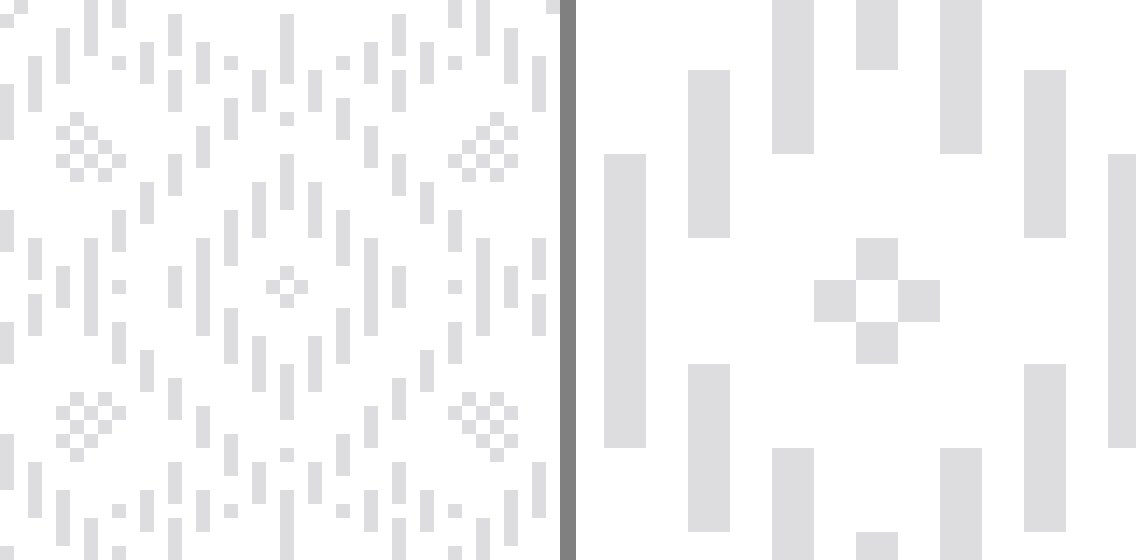
Left, the full canvas; right, a detail of the centre.
This pattern is drawn by a three.js fragment shader. Its source:

```glsl
varying vec2 vUv;

const float REPEATS = 1.0;
const float CELLS = 40.0;      // cells per repeat, mirrored about the centre cell
const float HALF_CELLS = 20.0;
const float BAR_STEP = 2.0;    // bars stand on every second column
const vec2 SMALL_DIAMOND = vec2(8.0, 16.0);
const vec2 CHECK_CENTRE = vec2(14.0, 10.0);
const float CHECK_RADIUS = 2.0;
const vec3 PAPER = vec3(1.0);
const vec3 INK = vec3(0.865, 0.867, 0.875);

bool within(float x, float low, float high) {
  return x > low - 0.5 && x < high + 0.5;
}

bool isCell(vec2 d, float column, float row) {
  return within(d.x, column, column) && within(d.y, row, row);
}

// Vertical bars stepping along diagonals; d is the folded cell offset
bool bars(vec2 d) {
  if (mod(d.x + 0.5, BAR_STEP) > 1.0) return false;
  float ring = d.x + d.y;
  vec2 s = abs(d - SMALL_DIAMOND);
  bool diamonds = within(ring, 6.0, 9.0) || within(ring, 31.0, 34.0);
  bool lattice = within(ring, 15.0, 17.0) || within(d.x - d.y, 15.0, 17.0);
  bool small = within(s.x + s.y, 1.0, 3.0) || isCell(s, 4.0, 0.0);
  bool tips = isCell(d, 14.0, 0.0) || (within(d.x, 0.0, 0.0) && within(d.y, 18.0, 19.0));
  bool dots = isCell(d, 0.0, 12.0) || isCell(d, 12.0, 0.0);
  return diamonds || lattice || small || tips || dots;
}

// Checkered patch with one corner cut away
bool checks(vec2 d) {
  vec2 s = abs(d - CHECK_CENTRE);
  bool odd = mod(d.x + d.y + 0.5, 2.0) > 1.0;
  return odd && max(s.x, s.y) < CHECK_RADIUS + 0.5 && d.x - d.y > 2.5;
}

// Four-cell crosses at the centre and at the corners
bool crosses(vec2 d) {
  float ring = d.x + d.y;
  return within(min(ring, 2.0 * HALF_CELLS - ring), 1.0, 1.0);
}

float inkAt(vec2 cell) {
  vec2 d = abs(mod(cell + 0.5, CELLS) - 0.5 - HALF_CELLS);
  return bars(d) || checks(d) || crosses(d) ? 1.0 : 0.0;
}

void main() {
  // Rows count down from the top
  vec2 p = vec2(vUv.x, 1.0 - vUv.y) * CELLS * REPEATS;

  // Blend the four cells around the nearest grid corner across one pixel
  vec2 corner = floor(p + 0.5);
  vec2 t = clamp((p - corner) / max(fwidth(p), vec2(1e-5)) + 0.5, 0.0, 1.0);
  float upper = mix(inkAt(corner - 1.0), inkAt(corner - vec2(0.0, 1.0)), t.x);
  float lower = mix(inkAt(corner - vec2(1.0, 0.0)), inkAt(corner), t.x);

  gl_FragColor = vec4(mix(PAPER, INK, mix(upper, lower, t.y)), 1.0);
}
```
